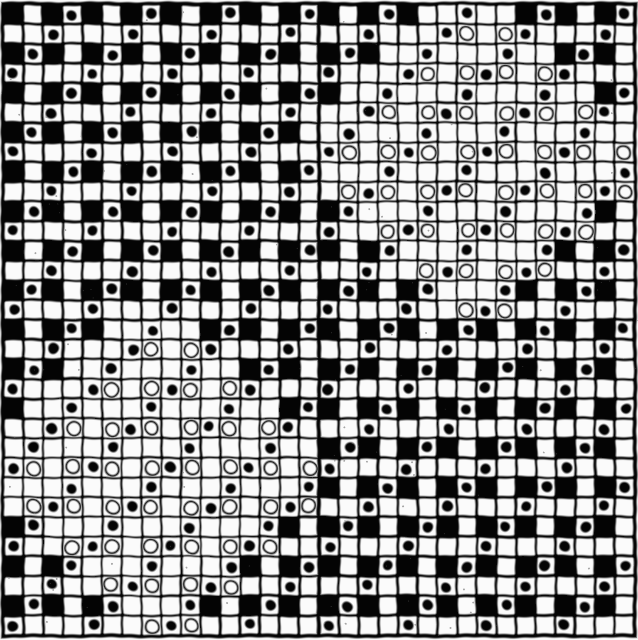
Write a WebGL 1 fragment shader that draws this pattern.

```glsl
precision highp float;

uniform vec2 u_resolution;

float hash(vec2 p) {
    return fract(sin(dot(p, vec2(127.1, 311.7))) * 43758.5);
}

vec2 hash2(vec2 p) {
    return vec2(hash(p), hash(p + 57.3));
}

float roundedBox(vec2 p, vec2 halfSize, float radius) {
    vec2 q = abs(p) - halfSize + radius;
    return length(max(q, 0.0)) + min(max(q.x, q.y), 0.0) - radius;
}

// Layered sines that make ruled edges look hand inked
vec2 wobble(vec2 p) {
    vec2 slow = sin(p.yx * vec2(1.3, 1.7) + 2.0 * sin(p * 0.37));
    vec2 fine = sin(p.yx * vec2(7.1, 6.3) + 1.5 * sin(p * 2.9));
    return 0.022 * slow + 0.012 * fine;
}

// Cellular specks: distance to sparse jittered points
float speckDistance(vec2 p, float density) {
    vec2 id = floor(p);
    vec2 center = 0.25 + 0.5 * hash2(id + 11.0);
    float present = step(1.0 - density, hash(id + 83.0));
    return mix(1.0, length(fract(p) - center), present);
}

void main() {
    // 32 by 32 cells inside a narrow margin, rows counted downward
    vec2 uv = gl_FragCoord.xy / u_resolution;
    vec2 grid = vec2(uv.x, 1.0 - uv.y) * vec2(32.36, 32.46) - vec2(0.18, 0.22);
    float soft = max(0.075, 22.0 / u_resolution.x);
    grid += wobble(grid);

    vec2 cell = clamp(floor(grid), 0.0, 31.0);
    vec2 local = grid - cell - 0.5;
    vec2 jitter = hash2(cell) - 0.5;

    // Pale diamonds, built from 2 by 2 blocks, fill two opposite quadrants
    vec2 quadrant = floor(cell / 16.0);
    vec2 fromCenter = abs(mod(floor(cell / 2.0), 8.0) - 3.5);
    bool inDiamond = abs(quadrant.x - quadrant.y) > 0.5
        && fromCenter.x + fromCenter.y < 4.5;
    vec2 parity = mod(cell, 2.0);
    bool evenCell = parity.x + parity.y < 0.5;
    bool oddCell = parity.x + parity.y > 1.5;

    // Signed distance, positive on bare paper and negative in ink
    vec2 halfSize = vec2(inDiamond ? 0.450 : 0.435) + 0.022 * jitter.yx;
    float paper = -roundedBox(local - 0.02 * jitter, halfSize, 0.09);
    if (evenCell && !inDiamond) paper = -1.0;

    // Solid dots step along the diagonals
    if (abs(mod(cell.x + cell.y, 4.0) - 3.0) < 0.5) {
        float dotRadius = 0.26 + 0.035 * (hash(cell + 19.0) - 0.5);
        paper = min(paper, length(local - 0.16 * jitter) - dotRadius);
    }

    // Open rings mark the diamonds
    if (oddCell && inDiamond) {
        float ringRadius = 0.335 + 0.03 * (hash(cell + 31.0) - 0.5);
        float ring = abs(length(local - 0.12 * jitter) - ringRadius) - 0.042;
        paper = min(paper, ring);
    }

    // Heavier center rules and the outer frame
    vec2 fromMiddle = abs(grid - 16.0);
    paper = min(paper, fromMiddle.x - 0.10);
    paper = min(paper, fromMiddle.y - 0.07);
    paper = max(paper, max(fromMiddle.x, fromMiddle.y) - 16.12);

    // Stray ink and small printing voids
    float ink = 1.0 - smoothstep(-soft, soft, paper);
    float stray = 1.0 - smoothstep(0.03, 0.13, speckDistance(grid * 1.7, 0.03));
    float voids = 1.0 - smoothstep(0.02, 0.12, speckDistance(grid * 2.3 + 40.0, 0.04));
    ink = mix(max(ink, 0.35 * stray), ink * 0.87, voids);

    gl_FragColor = vec4(vec3(mix(0.985, 0.015, ink)), 1.0);
}
```
